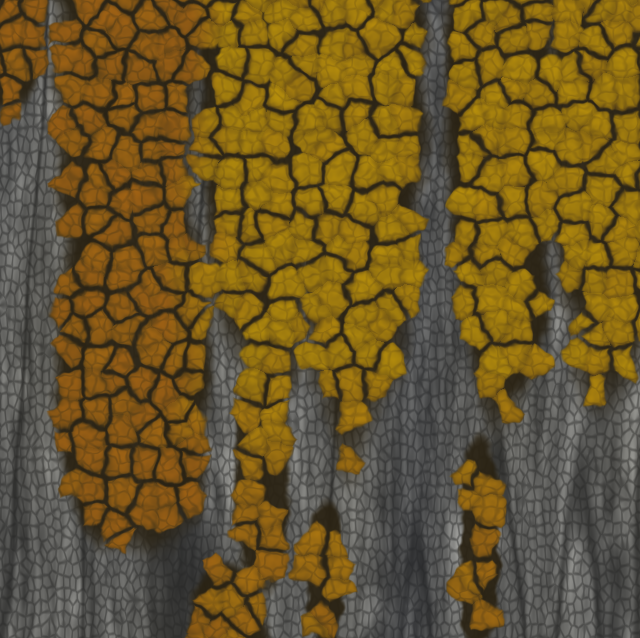
This texture is drawn by a Shadertoy shader. Its source:

```glsl
// Cracked yellow and orange lichen hanging in tongues over grey weathered wood.

const float LOBE_SCALE = 24.0;     // lichen lobes per canvas height
const float YELLOW_PLATE = 0.45;   // plates per lobe, yellow crust
const float ORANGE_PLATE = 0.75;   // plates per lobe, orange crust
const float BUMP_SCALE = 54.0;     // small bumps on the lobes
const vec2 WOOD_GRAIN = vec2(85.0, 50.0);
const float RAGGEDNESS = 0.35;

const vec3 CRACK = vec3(0.16, 0.13, 0.07);
const vec3 SHADE = vec3(0.31, 0.23, 0.09);
const vec3 ORANGE = vec3(0.60, 0.37, 0.08);
const vec3 YELLOW = vec3(0.68, 0.53, 0.05);
const vec3 WOOD_DARK = vec3(0.15, 0.15, 0.145);
const vec3 WOOD_PALE = vec3(0.58, 0.58, 0.565);

// Lichen patches: centre x, centre y, radius x, radius y
const vec4 PATCHES[11] = vec4[11](
    vec4(0.00, 1.00, 0.070, 0.17), vec4(0.20, 1.00, 0.115, 0.62),
    vec4(0.21, 0.45, 0.120, 0.32), vec4(0.41, 1.00, 0.100, 0.62),
    vec4(0.41, 0.25, 0.042, 0.19), vec4(0.56, 1.00, 0.105, 0.68),
    vec4(0.79, 1.00, 0.088, 0.66), vec4(0.95, 1.00, 0.100, 0.62),
    vec4(0.75, 0.15, 0.030, 0.17), vec4(0.51, 0.10, 0.027, 0.11),
    vec4(0.36, 0.03, 0.060, 0.09));

vec2 hash22(vec2 p) {
    vec3 q = fract(p.xyx * vec3(0.1031, 0.1030, 0.0973));
    q += dot(q, q.yzx + 33.33);
    return fract((q.xx + q.yz) * q.zy);
}

float gradientNoise(vec2 p) {
    vec2 i = floor(p), f = fract(p);
    vec2 u = f * f * f * (f * (f * 6.0 - 15.0) + 10.0);
    vec2 e = vec2(1.0, 0.0);
    float a = dot(hash22(i) * 2.0 - 1.0, f);
    float b = dot(hash22(i + e.xy) * 2.0 - 1.0, f - e.xy);
    float c = dot(hash22(i + e.yx) * 2.0 - 1.0, f - e.yx);
    float d = dot(hash22(i + e.xx) * 2.0 - 1.0, f - e.xx);
    return 1.6 * mix(mix(a, b, u.x), mix(c, d, u.x), u.y);
}

vec2 seedIn(vec2 cell) { return cell + 0.1 + 0.8 * hash22(cell); }

// Nearest seed (xy), distance to it (z) and to the second nearest (w)
vec4 nearestSeed(vec2 p) {
    vec4 best = vec4(0.0, 0.0, 9.0, 9.0);
    for (int j = -1; j <= 1; j++)
    for (int i = -1; i <= 1; i++) {
        vec2 s = seedIn(floor(p) + vec2(i, j));
        float d = distance(p, s);
        if (d < best.z) best = vec4(s, d, best.z);
        else best.w = min(best.w, d);
    }
    return best;
}

// Positive where lichen grows
float patchField(vec2 p) {
    float field = -9.0;
    for (int i = 0; i < 11; i++) {
        vec2 d = abs(p - PATCHES[i].xy) / PATCHES[i].zw;
        field = max(field, 1.0 - d.x * d.x - d.y * d.y * d.y);
    }
    return field + RAGGEDNESS * gradientNoise(p * vec2(12.0, 7.0) + 5.0);
}

// Plate that a lobe belongs to (xy) and whether the lobe is alive (z)
vec3 plateOf(vec2 seed) {
    vec2 p = seed / LOBE_SCALE;
    float ratio = p.x < 0.31 ? ORANGE_PLATE : YELLOW_PLATE;
    return vec3(nearestSeed(seed * ratio + 7.0).xy, step(0.0, patchField(p)));
}

// Distance to any lobe edge (x) and to the edge of the plate (y)
vec2 lobeEdges(vec2 p, vec2 seed, vec3 plate) {
    vec2 edge = vec2(0.35);
    for (int j = -2; j <= 2; j++)
    for (int i = -2; i <= 2; i++) {
        vec2 other = seedIn(floor(seed) + vec2(i, j));
        vec2 gap = other - seed;
        if (dot(gap, gap) < 1e-4) continue;
        float d = dot(0.5 * (seed + other) - p, normalize(gap));
        if (d >= 0.35) continue;
        edge.x = min(edge.x, d);
        if (distance(plateOf(other), plate) > 0.01) edge.y = min(edge.y, d);
    }
    return edge;
}

vec3 woodColour(vec2 p) {
    float bend = 0.012 * gradientNoise(p * vec2(4.0, 3.0));
    vec2 q = p + vec2(bend, 0.0);
    float streak = 0.28 * gradientNoise(q * vec2(16.0, 1.5))
                 + 0.22 * gradientNoise(q * vec2(45.0, 4.0) + 9.0)
                 + 0.20 * gradientNoise(q * vec2(110.0, 16.0) + 3.0);
    float fleck = smoothstep(0.2, 0.7, gradientNoise(q * vec2(26.0, 9.0) + 40.0));
    float channel = exp(-pow((p.x - 0.65) / 0.06, 2.0));
    vec4 grain = nearestSeed(q * WOOD_GRAIN + 31.0);
    float tone = 0.56 + streak + 0.25 * fleck - 0.17 * channel;
    tone *= mix(0.55, 1.0, smoothstep(0.0, 0.4, grain.w - grain.z));
    float groove = abs(gradientNoise(q * vec2(8.0, 0.6) + 21.0));
    tone *= mix(0.35, 1.0, smoothstep(0.0, 0.07, groove));
    float cool = 0.5 * channel + 0.6 * gradientNoise(p * vec2(7.0, 2.0) + 60.0);
    return mix(WOOD_DARK, WOOD_PALE, clamp(tone, 0.0, 1.15))
         + 0.02 * cool * vec3(-0.3, 0.0, 1.0);
}

void mainImage(out vec4 fragColor, in vec2 fragCoord) {
    vec2 p = fragCoord / iResolution.y;

    // Wavy lobe outlines
    vec2 w = p + 0.006 * vec2(gradientNoise(p * 30.0), gradientNoise(p * 30.0 + 17.0))
               + 0.003 * vec2(gradientNoise(p * 75.0), gradientNoise(p * 75.0 + 29.0));
    vec2 q = w * LOBE_SCALE;
    vec4 lobe = nearestSeed(q);
    vec3 plate = plateOf(lobe.xy);

    // Wood, stained dark beneath the crust
    vec3 colour = mix(woodColour(p), CRACK, 0.92 * smoothstep(-0.25, 0.3, patchField(w)));

    if (plate.z > 0.5) {
        vec2 edge = lobeEdges(q, lobe.xy, plate);
        vec4 bump = nearestSeed(w * BUMP_SCALE + 31.0);
        float yellow = smoothstep(0.26, 0.37, p.x + 0.06 * gradientNoise(p * 9.0))
                     * mix(0.35, 1.0, smoothstep(0.1, 0.5, p.y));
        yellow = clamp(yellow + 0.3 * (hash22(floor(lobe.xy)).x - 0.5), 0.0, 1.0);

        // Domed plates, creased lobes and small bumps lit from above
        float tone = 0.22 + 0.30 * smoothstep(0.0, 0.32, edge.y)
                   + 0.24 * smoothstep(0.0, 0.22, edge.x)
                   + 0.14 * (q.y - lobe.y)
                   + 0.16 * gradientNoise(p * 22.0 + 50.0)
                   + 0.10 * gradientNoise(p * 95.0);
        float crease = 1.0 - smoothstep(0.0, 0.35, bump.w - bump.z);
        tone += 0.12 - mix(0.34, 0.20, yellow) * crease;
        vec3 crust = mix(SHADE, mix(ORANGE, YELLOW, yellow), clamp(tone, 0.0, 1.1));

        float cover = smoothstep(0.02, 0.13, edge.y) * smoothstep(0.82, 0.68, lobe.z);
        colour = mix(colour, crust, cover);
    }
    fragColor = vec4(colour, 1.0);
}
```
